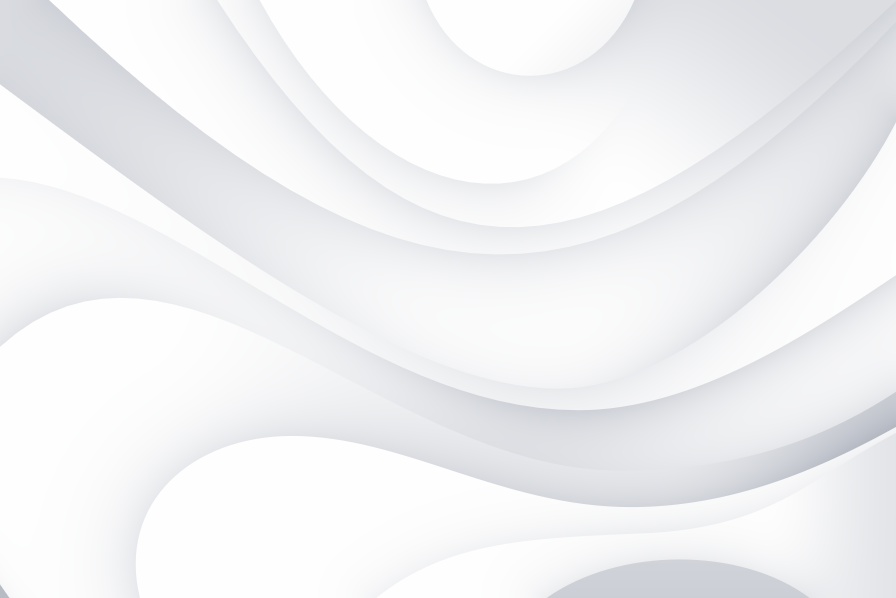
Write a Shadertoy shader that draws this background.

```glsl
// Signed distance to a cubic curve, positive on the left of its direction
float curve(vec2 p, vec2 a, vec2 b, vec2 c, vec2 d) {
    const int STEPS = 32;
    float nearest = 1e5;
    float side = 1.0;
    vec2 start = a;
    for (int i = 1; i <= STEPS; i++) {
        float t = float(i) / float(STEPS);
        float u = 1.0 - t;
        vec2 end = u*u*u*a + 3.0*u*u*t*b + 3.0*u*t*t*c + t*t*t*d;
        vec2 along = end - start;
        vec2 offset = p - start;
        vec2 gap = offset - along * clamp(dot(offset, along) / dot(along, along), 0.0, 1.0);
        float squared = dot(gap, gap);
        if (squared < nearest) {
            nearest = squared;
            side = along.x * offset.y - along.y * offset.x < 0.0 ? -1.0 : 1.0;
        }
        start = end;
    }
    return side * sqrt(nearest);
}

// Joins two curve pieces that share an end
float joined(float a, float b) {
    return abs(a) < abs(b) ? a : b;
}

// Lays a sheet where d < 0 and drops its soft shadow outside
float sheet(float under, float fill, float d, float shadow, float reach, float pixel) {
    float shaded = under + shadow * exp(-max(d, 0.0) / reach);
    return mix(shaded, fill, clamp(0.5 - d / pixel, 0.0, 1.0));
}

float bump(float x, float centre, float width) {
    float t = (x - centre) / width;
    return exp(-t * t);
}

// Sheets stacked upward, each lying above its lower edge
float upperSheets(vec2 p, float pixel) {
    float shade = 0.055 * bump(p.x, 0.9, 0.28) * bump(p.y, 0.24, 0.16);

    float rim = joined(
        curve(p, vec2(0.0, 0.703), vec2(0.293, 0.684), vec2(0.605, 0.314), vec2(0.967, 0.314)),
        curve(p, vec2(0.967, 0.314), vec2(1.162, 0.314), vec2(1.354, 0.443), vec2(1.5, 0.541)));
    shade = sheet(shade, 0.0, -rim, mix(0.04, 0.12, smoothstep(0.2, 1.3, p.x)), 0.045, pixel);

    // Wide band, dark at both ends
    float band = joined(
        curve(p, vec2(0.0, 0.859), vec2(0.332, 0.613), vec2(0.68, 0.35), vec2(0.934, 0.35)),
        curve(p, vec2(0.934, 0.35), vec2(1.148, 0.35), vec2(1.402, 0.604), vec2(1.5, 0.799)));
    float bandFill = 0.13 * (1.0 - smoothstep(0.0, 0.75, p.x))
        + 0.06 * smoothstep(0.95, 1.5, p.x)
        + mix(0.035, 0.11, smoothstep(0.8, 1.4, p.x)) * exp(-max(band, 0.0) / 0.05);
    shade = sheet(shade, bandFill, -band, 0.08 * bump(p.x, 0.95, 0.4), 0.06, pixel);

    float outer = curve(p, vec2(0.082, 1.0), vec2(0.68, 0.432), vec2(1.006, 0.445), vec2(1.5, 0.965));
    float outerFill = 0.1 * smoothstep(1.0, 1.5, p.x);
    shade = sheet(shade, outerFill, -outer, 0.065, 0.05, pixel);

    // Inner bowls share a haze toward the upper right
    float haze = 0.14 * smoothstep(1.15, 1.6, dot(p, vec2(0.6, 0.8)));
    float middle = curve(p, vec2(0.363, 1.0), vec2(0.705, 0.471), vec2(0.99, 0.516), vec2(1.5, 1.0));
    shade = sheet(shade, haze, -middle, 0.075, 0.045, pixel);

    float inner = curve(p, vec2(0.434, 1.0), vec2(0.645, 0.613), vec2(0.998, 0.568), vec2(1.123, 1.0));
    float innerShadow = 0.08 * (1.0 - smoothstep(0.82, 1.08, p.x));
    shade = sheet(shade, haze, -inner, innerShadow, 0.045, pixel);

    float bowl = curve(p, vec2(0.713, 1.0), vec2(0.781, 0.834), vec2(0.986, 0.828), vec2(1.061, 1.0));
    float bowlFill = 0.05 * smoothstep(0.0, 0.16, dot(p - vec2(0.9, 0.97), vec2(0.7, -0.7)));
    return sheet(shade, bowlFill, -bowl, 0.065, 0.04, pixel);
}

// Sheets stacked downward, each lying below its upper edge
float lowerSheets(float shade, vec2 p, float pixel) {
    float swell = joined(
        curve(p, vec2(0.0, 0.42), vec2(0.293, 0.688), vec2(0.645, 0.213), vec2(1.035, 0.213)),
        curve(p, vec2(1.035, 0.213), vec2(1.221, 0.213), vec2(1.367, 0.258), vec2(1.5, 0.346)));
    float swellFill = 0.07 * smoothstep(0.25, 0.9, p.x) + 0.1 * smoothstep(1.1, 1.5, p.x);
    float swellShadow = mix(0.11, 0.025, smoothstep(0.0, 0.55, p.x)) + 0.03 * smoothstep(1.0, 1.4, p.x);
    shade = sheet(shade, swellFill, swell, swellShadow, 0.05, pixel);

    float lobe = joined(
        curve(p, vec2(0.234, 0.0), vec2(0.195, 0.16), vec2(0.322, 0.271), vec2(0.488, 0.271)),
        curve(p, vec2(0.488, 0.271), vec2(0.674, 0.271), vec2(0.84, 0.152), vec2(1.055, 0.152)));
    lobe = joined(lobe,
        curve(p, vec2(1.055, 0.152), vec2(1.221, 0.152), vec2(1.367, 0.213), vec2(1.5, 0.287)));
    shade = sheet(shade, 0.0, lobe, 0.09, 0.05, pixel);

    float foot = joined(
        curve(p, vec2(0.629, 0.0), vec2(0.752, 0.098), vec2(0.889, 0.1), vec2(1.094, 0.109)),
        curve(p, vec2(1.094, 0.109), vec2(1.299, 0.123), vec2(1.357, 0.203), vec2(1.5, 0.277)));
    shade = sheet(shade, 0.11 * smoothstep(1.27, 1.52, p.x), foot, 0.05, 0.035, pixel);

    float mound = curve(p, vec2(0.914, 0.0), vec2(1.035, 0.086), vec2(1.24, 0.086), vec2(1.354, 0.0));
    shade = sheet(shade, 0.2 - 0.3 * p.y, mound, 0.07, 0.035, pixel);

    float corner = dot(p, vec2(0.82, 0.57)) - 0.013;
    return sheet(shade, 0.28, corner, 0.03, 0.02, pixel);
}

void mainImage(out vec4 fragColor, in vec2 fragCoord) {
    const vec3 PAPER = vec3(0.997);
    const vec3 SHADE_TINT = vec3(1.0, 0.94, 0.81);
    float pixel = 1.0 / iResolution.y;
    vec2 p = fragCoord * pixel;
    float shade = lowerSheets(upperSheets(p, pixel), p, pixel);
    fragColor = vec4(PAPER - shade * SHADE_TINT, 1.0);
}
```
